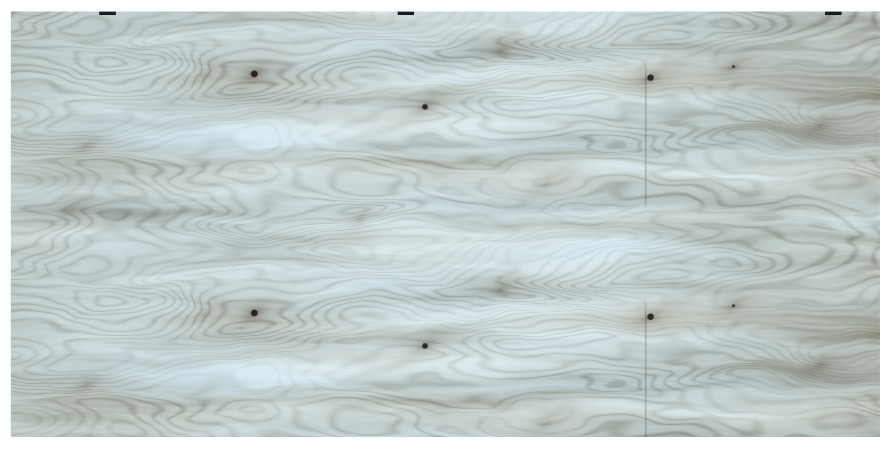
Write a WebGL 2 fragment shader that draws this texture.

```glsl
#version 300 es
precision highp float;

uniform vec2 u_resolution;
out vec4 outColor;

const float TAU = 6.2831853;
const float TILE = 0.522;      // height after which the veneer repeats
const int KNOTS = 12;

vec2 hash2(vec2 c) {
  vec3 a = fract(c.xyx * vec3(0.1031, 0.1030, 0.0973));
  a += dot(a, a.yzx + 33.33);
  return fract((a.xx + a.yz) * a.zy);
}

// Gradient noise that wraps vertically after a whole number of rows
float slope(vec2 cell, vec2 f, vec2 corner, float rows) {
  vec2 c = cell + corner;
  c.y = mod(c.y, rows);
  return dot(hash2(c + rows * 7.0) * 2.0 - 1.0, f - corner);
}

float noise(vec2 q, float columns, float rows) {
  vec2 s = q * vec2(columns, rows);
  vec2 cell = floor(s), f = s - cell;
  vec2 w = f * f * f * (f * (f * 6.0 - 15.0) + 10.0);
  float low = mix(slope(cell, f, vec2(0, 0), rows), slope(cell, f, vec2(1, 0), rows), w.x);
  float high = mix(slope(cell, f, vec2(0, 1), rows), slope(cell, f, vec2(1, 1), rows), w.x);
  return 1.5 * mix(low, high, w.y);
}

// x: bending of the rings, y: brown stain, z: dark core
vec3 knots(vec2 q, float width, float pixel) {
  vec3 sum = vec3(0.0);
  for (int i = 0; i < KNOTS; i++) {
    vec2 place = hash2(vec2(float(i) + 3.0, 17.0));
    vec2 kind = hash2(vec2(float(i) + 11.0, 41.0));
    vec2 d = q - vec2((float(i) + place.x) / float(KNOTS) * width, place.y);
    d.y = (fract(d.y + 0.5) - 0.5) * TILE;
    float size = mix(0.35, 1.0, kind.x * kind.x);
    vec2 bend = d / (vec2(0.10, 0.055) * (0.5 + size));
    vec2 smear = vec2(d.x - d.y * 0.8, d.y * 1.3);
    sum.x += size * exp(-dot(bend, bend)) * 3.5;
    sum.y += size * (0.6 * exp(-length(smear) / 0.014) + 0.3 * exp(-length(smear) / 0.045));
    float radius = 0.0075 * smoothstep(0.4, 1.0, size);
    sum.z += smoothstep(radius + pixel, radius - pixel, length(d)) * step(0.002, radius);
  }
  return sum;
}

float boxDistance(vec2 p, vec2 center, vec2 halfSize) {
  vec2 d = abs(p - center) - halfSize;
  return max(d.x, d.y);
}

float cover(float distance, float pixel) {
  return smoothstep(0.5 * pixel, -0.5 * pixel, distance);
}

// Thin contour lines of the growth field, faded where too dense
float growthRings(float phase) {
  float wave = 0.5 + 0.5 * sin(TAU * phase);
  float fade = 1.0 - smoothstep(0.3, 0.75, fwidth(phase));
  return mix(0.31, wave * wave * wave, fade);
}

vec3 woodColor(float tone) {
  vec3 shade = vec3(0.57, 0.59, 0.555);
  vec3 middle = vec3(0.73, 0.775, 0.765);
  vec3 light = vec3(0.84, 0.90, 0.92);
  float t = clamp(tone, -0.2, 1.08);
  return t < 0.5 ? mix(shade, middle, t * 2.0) : mix(middle, light, t * 2.0 - 1.0);
}

void main() {
  float aspect = u_resolution.x / u_resolution.y;
  float pixel = 1.0 / u_resolution.y;
  vec2 uv = gl_FragCoord.xy / u_resolution;
  vec2 p = gl_FragCoord.xy * pixel;
  vec2 q = vec2(p.x, p.y / TILE);

  // Wavy grain space
  vec2 grain = q;
  grain.y += 0.045 * noise(q, 4.0, 6.0) + 0.012 * noise(q, 13.0, 16.0);
  grain.x += 0.06 * noise(q, 3.0, 9.0);
  vec3 knot = knots(q, aspect, pixel);

  // Rings, streaks and fibres
  float phase = 7.0 * grain.y + 7.0 * noise(grain, 2.3, 5.0)
              + 1.6 * noise(grain, 6.0, 13.0) + knot.x;
  float patches = smoothstep(-0.5, 0.5, noise(q, 2.0, 4.0));
  float rings = growthRings(phase) * mix(0.12, 0.32, patches);
  float streaks = 0.50 * noise(grain, 1.3, 7.0) + 0.28 * noise(grain, 2.6, 19.0);
  float fibres = 0.12 * noise(grain, 7.0, 60.0) + 0.06 * noise(grain, 40.0, 90.0);

  // Light falls off from left of the middle
  vec2 off = uv - vec2(0.42, 0.5);
  float tone = 0.83 - 1.3 * off.x * off.x - 0.5 * off.y * off.y;
  tone += streaks + fibres - rings - 0.55 * knot.y;
  vec3 color = woodColor(tone);

  // Warm stains and dark knot cores
  float warmth = 0.5 * noise(grain, 1.7, 8.0) + 0.5 * off.x * off.x;
  color += warmth * vec3(0.035, 0.005, -0.035);
  color *= 1.0 - min(knot.y, 1.0) * vec3(0.24, 0.32, 0.40);
  color = mix(color, vec3(0.10, 0.08, 0.07), min(knot.z, 1.0) * 0.85);

  // Fine vertical crack
  float height = fract(q.y);
  float crack = cover(abs(p.x - 1.41) - 0.0015, 2.0 * pixel);
  crack *= smoothstep(0.03, 0.08, height) * smoothstep(0.68, 0.60, height);
  color *= 1.0 - 0.22 * crack;

  // Dark clips along the top edge
  vec3 clips = vec3(0.12, 0.453, 0.93) * aspect;
  for (int i = 0; i < 3; i++) {
    float clip = boxDistance(p, vec2(clips[i], 0.971), vec2(0.018, 0.004));
    color = mix(color, vec3(0.10, 0.11, 0.13), cover(clip, pixel));
  }

  // Board on white
  float board = boxDistance(p, vec2(0.497 * aspect, 0.5105), vec2(0.485 * aspect, 0.4645));
  color = mix(vec3(1.0), color, cover(board, pixel));
  outColor = vec4(clamp(color, 0.0, 1.0), 1.0);
}
```
